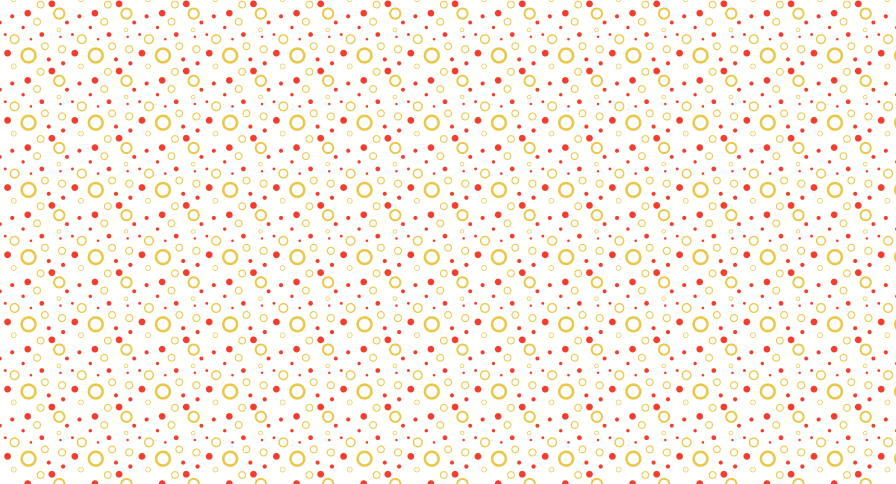
Write a Shadertoy shader that draws this pattern.

```glsl
// Seamless confetti of golden rings and red dots on a white ground.

const float TILE_WIDTH = 0.075;              // one repeat, in canvas widths
const vec2 TILE_ANCHOR = vec2(0.425, 0.826); // largest ring, from the top left
const vec3 PAPER = vec3(1.0, 1.0, 0.995);
const vec3 GOLD = vec3(0.92, 0.78, 0.28);
const vec3 RED = vec3(0.96, 0.24, 0.18);

// Rings: centre, mid-line radius, stroke width, in tile units
const vec4 RINGS[9] = vec4[9](
    vec4(0.0, 0.0, 0.102, 0.038),
    vec4(0.457, 0.376, 0.076, 0.029),
    vec4(-0.208, -0.243, 0.064, 0.020),
    vec4(0.243, -0.139, 0.050, 0.016),
    vec4(0.498, -0.093, 0.052, 0.016),
    vec4(0.127, 0.498, 0.050, 0.016),
    vec4(0.179, 0.243, 0.050, 0.016),
    vec4(-0.220, 0.162, 0.036, 0.010),
    vec4(0.451, -0.382, 0.027, 0.010));

// Dots: centre, radius, in tile units
const vec3 DOTS[12] = vec3[12](
    vec3(-0.312, -0.035, 0.050),
    vec3(0.347, 0.231, 0.050),
    vec3(-0.012, 0.370, 0.049),
    vec3(0.197, -0.312, 0.035),
    vec3(0.515, 0.116, 0.031),
    vec3(0.301, 0.058, 0.030),
    vec3(-0.243, 0.417, 0.030),
    vec3(-0.428, 0.509, 0.029),
    vec3(-0.081, -0.417, 0.025),
    vec3(-0.347, -0.312, 0.021),
    vec3(0.475, -0.278, 0.018),
    vec3(0.035, -0.243, 0.019));

// Distance to the nearest repeat of a centre
float wrappedDistance(vec2 p, vec2 centre) {
    vec2 d = p - centre;
    return length(d - round(d));
}

float discDistance(vec2 p, vec2 centre, float radius) {
    return wrappedDistance(p, centre) - radius;
}

float ringDistance(vec2 p, vec2 centre, float radius, float stroke) {
    return abs(wrappedDistance(p, centre) - radius) - 0.5 * stroke;
}

// Antialiased fill of a signed distance
float coverage(float dist, float pixel) {
    return clamp(0.5 - dist / pixel, 0.0, 1.0);
}

void mainImage(out vec4 fragColor, in vec2 fragCoord) {
    // Tile space, y pointing down from the top edge
    float pixel = 1.0 / (TILE_WIDTH * iResolution.x);
    vec2 p = vec2(fragCoord.x, iResolution.y - fragCoord.y) * pixel - TILE_ANCHOR;

    float gold = 0.0;
    for (int i = 0; i < RINGS.length(); i++) {
        vec4 ring = RINGS[i];
        gold = max(gold, coverage(ringDistance(p, ring.xy, ring.z, ring.w), pixel));
    }

    float red = 0.0;
    for (int i = 0; i < DOTS.length(); i++) {
        vec3 dot3 = DOTS[i];
        red = max(red, coverage(discDistance(p, dot3.xy, dot3.z), pixel));
    }

    vec3 color = mix(PAPER, GOLD, gold);
    color = mix(color, RED, red);
    fragColor = vec4(color, 1.0);
}
```
